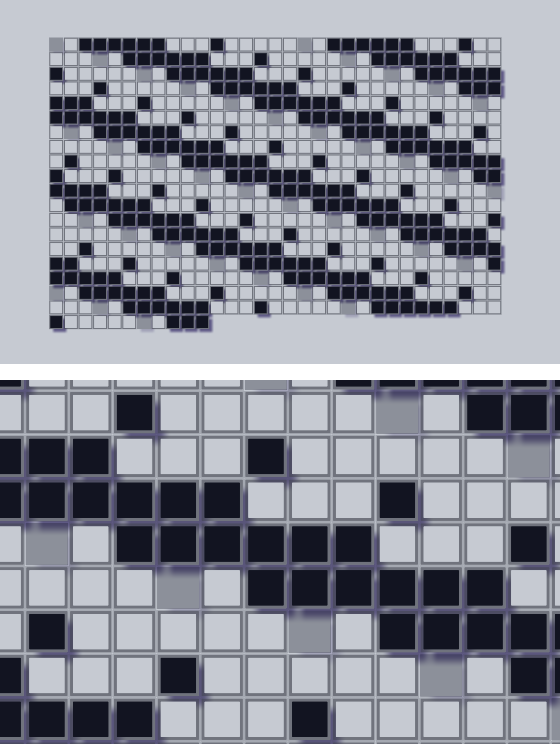
Top, the full canvas; bottom, a detail of the centre.
A WebGL 2 fragment shader for this pattern:

```glsl
#version 300 es
precision highp float;
// A board of 600 small outlined tiles, 31 per row, on a pale ground. The running tile
// number modulo 17 picks light, dark or translucent tiles, which makes diagonal bands.
// Tiles are painted in reading order, so shadows fall only on what lies beneath.
uniform vec2 u_resolution;
out vec4 fragColor;

const vec3 PALE = vec3(0.775, 0.793, 0.825);
const vec3 INK = vec3(0.07, 0.08, 0.13);
const vec3 OUTLINE = vec3(0.25, 0.26, 0.30);
const vec3 SHADOW = vec3(0.31, 0.28, 0.48);

// Signed distance to a square with slightly rounded corners
float squareDist(vec2 p, float halfSide) {
    vec2 q = abs(p) - halfSide + 0.02;
    return length(max(q, 0.0)) + min(max(q.x, q.y), 0.0) - 0.02;
}

float squareMask(vec2 p, float halfSide, float pixel) {
    return 1.0 - smoothstep(-0.5 * pixel, 0.5 * pixel, squareDist(p, halfSide));
}

// Soft square: product of two blurred intervals
float softSquare(vec2 p, float halfSide, float blur) {
    vec2 s = 1.0 - smoothstep(halfSide - blur, halfSide + blur, abs(p));
    return s.x * s.y;
}

// -1 outside the board, 0 light, 1 dark, 2 translucent
int tileKind(ivec2 cell) {
    int index = cell.y * 31 + cell.x;
    if (cell.x < 0 || cell.x > 30 || cell.y < 0 || index >= 600) return -1;
    int phase = index % 17;
    if (phase == 0) return 2;
    return (phase >= 2 && phase <= 7) || phase == 11 ? 1 : 0;
}

void main() {
    // Units of one tile, measured down from the top left tile
    float pixel = 24.925 / u_resolution.y;
    vec2 p = vec2(gl_FragCoord.x, u_resolution.y - gl_FragCoord.y) * pixel;
    p -= vec2(3.353, 2.553);
    ivec2 home = ivec2(floor(p));
    vec3 color = PALE;

    for (int j = -1; j <= 0; j++) {
        for (int i = -1; i <= 0; i++) {
            ivec2 cell = home + ivec2(i, j);
            int kind = tileKind(cell);
            if (kind < 0) continue;
            vec2 local = p - vec2(cell) - 0.5;
            float body = squareMask(local, 0.47, pixel);

            // Offset shadow, hidden under its own tile
            if (kind > 0) {
                float shade = softSquare(local - vec2(0.24, 0.23), 0.45, 0.15);
                float strength = kind == 1 ? 0.85 : 0.3;
                color = mix(color, SHADOW, shade * strength * (1.0 - body));
            }

            // Translucent tiles have no outline
            if (kind == 2) {
                color = mix(color, INK, 0.32 * squareMask(local, 0.485, pixel));
                continue;
            }

            // Faint joint, outline, then the opaque face
            color = mix(color, OUTLINE, 0.25 * squareMask(local, 0.5, pixel));
            color = mix(color, OUTLINE, 0.52 * body);
            vec3 face = kind == 1 ? INK : PALE;
            color = mix(color, face, squareMask(local, 0.405, pixel));
        }
    }
    fragColor = vec4(color, 1.0);
}
```
